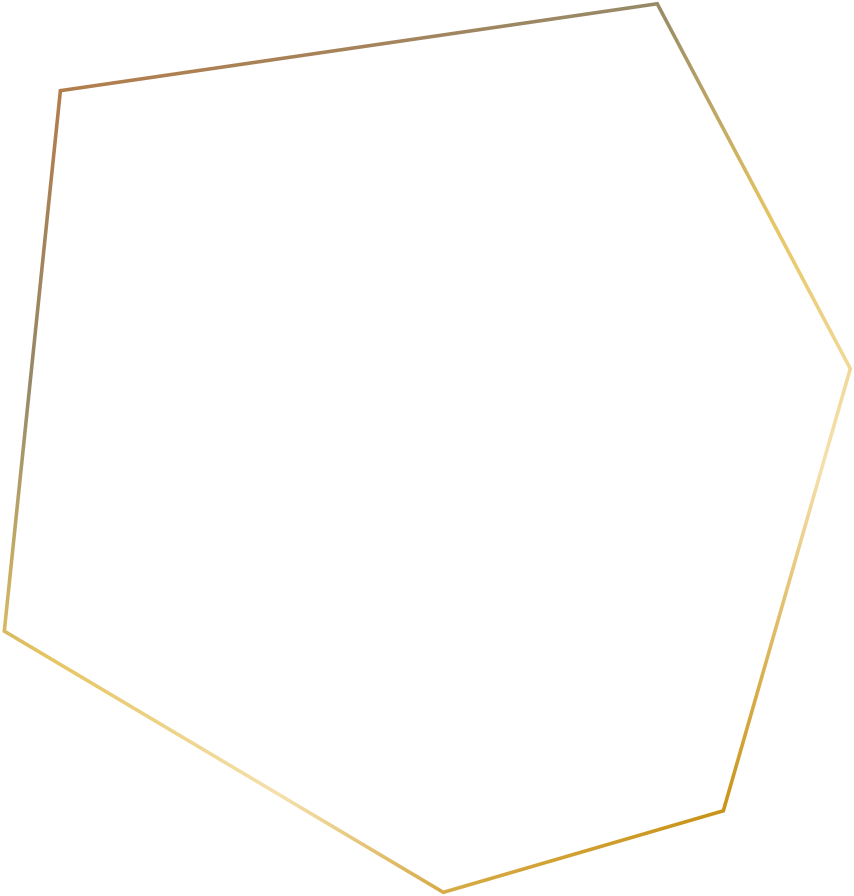
Give the GLSL for this background, as a Shadertoy shader.

```glsl
#define HALF_WIDTH 0.0020
#define GRADIENT_DIR vec2(0.520, -0.854)
#define GRADIENT_START 0.12
#define GRADIENT_SPACING 0.267
#define PAPER vec3(1.0)
#define BRONZE vec3(0.70, 0.49, 0.30)
#define PEWTER vec3(0.59, 0.54, 0.41)
#define YELLOW_GOLD vec3(0.90, 0.77, 0.38)
#define PALE_GOLD vec3(0.96, 0.88, 0.68)
#define DEEP_GOLD vec3(0.79, 0.58, 0.10)

// Corners in clockwise order, in units of canvas height
const int CORNERS = 6;
const vec2 corner[CORNERS] = vec2[CORNERS](
    vec2(0.0674, 0.8988), vec2(0.7335, 0.9958), vec2(0.9490, 0.5885),
    vec2(0.8073, 0.0951), vec2(0.4948, 0.0041), vec2(0.0048, 0.2956));

// Signed distance to the convex outline; mitred at the corners
float polygonDistance(vec2 p) {
    float d = -1e3;
    for (int i = 0; i < CORNERS; i++) {
        vec2 edge = normalize(corner[(i + 1) % CORNERS] - corner[i]);
        d = max(d, dot(p - corner[i], vec2(-edge.y, edge.x)));
    }
    return d;
}

// Metallic ramp with evenly spaced stops
vec3 metal(vec2 p) {
    float along = dot(p - vec2(0.0, 1.0), GRADIENT_DIR);
    float t = (along - GRADIENT_START) / GRADIENT_SPACING;
    vec3 c = mix(BRONZE, PEWTER, clamp(t, 0.0, 1.0));
    c = mix(c, YELLOW_GOLD, clamp(t - 1.0, 0.0, 1.0));
    c = mix(c, PALE_GOLD, clamp(t - 2.0, 0.0, 1.0));
    return mix(c, DEEP_GOLD, clamp(t - 3.0, 0.0, 1.0));
}

void mainImage(out vec4 fragColor, in vec2 fragCoord) {
    vec2 p = fragCoord / iResolution.y;

    // Antialiased stroke coverage
    float gap = abs(polygonDistance(p)) - HALF_WIDTH;
    float stroke = clamp(0.5 - gap * iResolution.y, 0.0, 1.0);

    fragColor = vec4(mix(PAPER, metal(p), stroke), 1.0);
}
```
